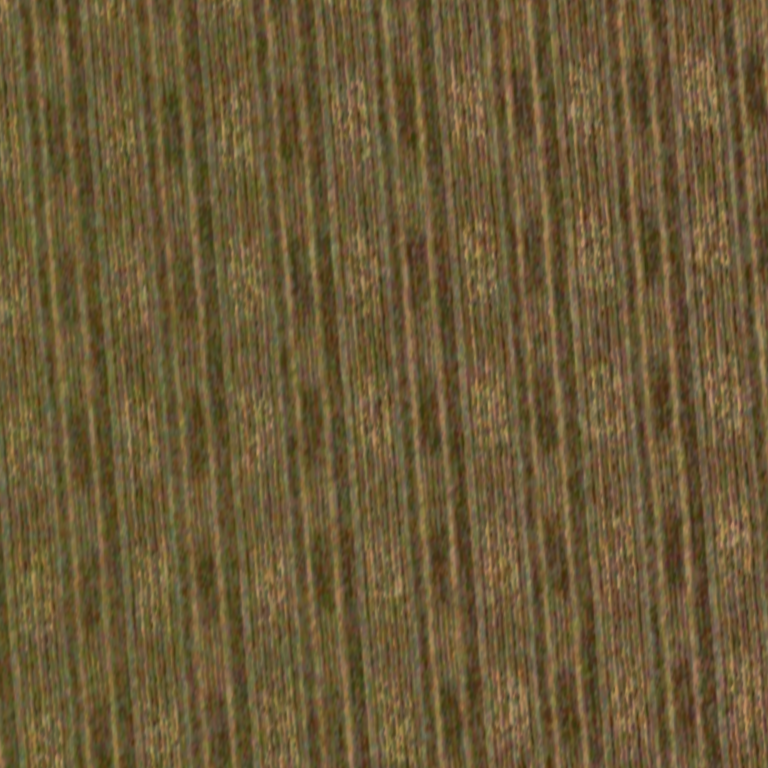
Give the GLSL for this texture, as a WebGL 1 fragment shader.

```glsl
precision highp float;
// Ribbed olive-brown woven cloth: slanted cords and dark grooves repeat across,
// while blocks along the threads alternate dark gaps with bright satin floats.
// Built from a wrapped stripe profile, a block wave and hashed value noise.

uniform vec2 u_resolution;

#define SLANT 0.075          // lean of the weave
#define RIB_PERIOD 0.1525    // width of one stripe repeat
#define RIB_PHASE 0.77
#define BLOCK_PERIOD 0.198   // height of one block repeat
#define BLOCK_PHASE 0.10
#define THREADS 22.0         // fine threads per repeat
#define GRAIN 0.25           // strength of the yarn grain
#define TINT 0.042           // red-green mottling
#define BLUE_TINT 0.055      // blue-yellow mottling
#define SHADE vec3(0.245, 0.190, 0.080)
#define YARN vec3(0.425, 0.355, 0.224)
#define SHEEN vec3(0.690, 0.570, 0.375)

const float TAU = 6.2831853;

float hash(vec2 cell) {
  vec3 q = fract(vec3(cell.xyx) * 0.1031);
  q += dot(q, q.yzx + 33.33);
  return fract((q.x + q.y) * q.z);
}

// Smooth value noise from -1 to 1.
float noise(vec2 p) {
  vec2 i = floor(p);
  vec2 f = fract(p);
  f = f * f * (3.0 - 2.0 * f);
  float low = mix(hash(i), hash(i + vec2(1.0, 0.0)), f.x);
  float high = mix(hash(i + vec2(0.0, 1.0)), hash(i + vec2(1.0, 1.0)), f.x);
  return 2.0 * mix(low, high, f.y) - 1.0;
}

// Soft line on the wrapped stripe coordinate.
float cord(float s, float center, float width) {
  float d = (fract(s - center + 0.5) - 0.5) / width;
  return exp(-d * d);
}

// Soft-edged band on the wrapped stripe coordinate.
float band(float s, float center, float halfWidth) {
  float d = abs(fract(s - center + 0.5) - 0.5);
  return 1.0 - smoothstep(halfWidth - 0.02, halfWidth + 0.02, d);
}

void main() {
  vec2 p = gl_FragCoord.xy / min(u_resolution.x, u_resolution.y);
  vec2 cloth = vec2(p.x + SLANT * p.y, p.y - SLANT * p.x);

  // Stripe coordinate with a faint hand-woven wobble.
  float s = cloth.x / RIB_PERIOD - RIB_PHASE;
  s += 0.006 * noise(cloth * vec2(9.0, 12.0));
  s += 0.005 * noise(cloth * vec2(50.0, 100.0) + 31.0);

  // Blocks along the threads, with ragged ends.
  float wave = cos(TAU * (cloth.y / BLOCK_PERIOD - BLOCK_PHASE));
  wave += 0.3 * noise(cloth * vec2(110.0, 20.0) + 57.0);
  float block = smoothstep(-0.6, 0.5, wave);

  // Yarn grain: twisted diagonal fibres plus long streaks.
  vec2 twist = vec2(cloth.x * 175.0, cloth.y * 100.0 - cloth.x * 75.0);
  float fibre = 0.7 * noise(twist) + 0.5 * noise(twist * 1.7 + 19.0);
  float streak = noise(cloth * vec2(190.0, 16.0) + 83.0);

  // Tone across the repeat: threads, grooves, gap and satin float.
  float gap = band(s, 0.117, 0.09);
  float groove = max(band(s, 0.935, 0.045), band(s, 0.325, 0.065));
  float satin = band(s, 0.645, 0.15);
  float thread = cos(TAU * THREADS * s + 0.8 * satin * fibre);
  float rib = cos(TAU * (fract(s) - 0.43) / 0.108);
  float tone = 0.475 + 0.10 * thread + 0.10 * rib;
  tone = mix(tone, 0.26 + 0.03 * thread, groove);
  tone = mix(tone, mix(0.44 + 0.10 * thread, 0.24 + 0.03 * thread, block), gap);
  tone += satin * mix(-0.04, 0.10, block);

  // Raised cords: a bright pair beside the gap, a duller pair further out.
  float bright = max(cord(s, 0.0, 0.031), cord(s, 0.235, 0.032));
  float dull = max(cord(s, 0.43, 0.026), cord(s, 0.862, 0.026));
  tone = mix(tone, 0.71, bright);
  tone = mix(tone, 0.62, 0.85 * dull);

  // Grain is strongest on the satin yarns and towards the right side.
  float relief = mix(0.88, 1.12, smoothstep(0.0, 1.0, p.x));
  tone += GRAIN * fibre * (0.7 + 0.5 * satin * block) + 0.09 * streak;
  tone = 0.48 + (tone - 0.48) * relief;
  tone += 0.02 * noise(p * 3.5 + 7.0);
  tone = clamp(tone, 0.0, 1.0);

  vec3 color = mix(SHADE, YARN, smoothstep(0.0, 0.5, tone) * 0.5 + min(tone, 0.5));
  color = mix(color, SHEEN, max(tone - 0.5, 0.0) * 2.0);

  // Fine colour mottling, grey-green dull cords, greener left side.
  float redGreen = noise(cloth * vec2(190.0, 110.0) + 11.0);
  redGreen += 0.4 * noise(cloth * vec2(150.0, 30.0) + 43.0);
  float blueYellow = noise(cloth * vec2(170.0, 100.0) + 71.0);
  blueYellow += 0.4 * noise(cloth * vec2(140.0, 30.0) + 97.0);
  color += TINT * redGreen * vec3(0.9, -0.7, 0.0);
  color.b += BLUE_TINT * blueYellow;
  color += dull * vec3(-0.02, 0.012, 0.03);
  color += (p.x - 0.5) * vec3(0.015, -0.012, 0.02);

  gl_FragColor = vec4(clamp(color, 0.0, 1.0), 1.0);
}
```
